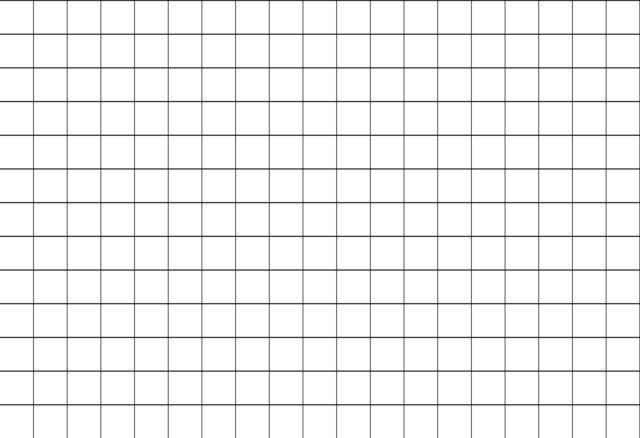
Reproduce this pattern procedurally as a Shadertoy shader.

```glsl
// Thin black ruled grid of near-square cells on white paper, 19 across and 13 down.

const vec2 CELLS = vec2(19.0, 13.0);
const float VERTICAL_WIDTH = 0.0188;   // line widths as a fraction of a cell
const float HORIZONTAL_WIDTH = 0.0302;
const float VERTICAL_INSET = 0.006;    // line centre, left of the cell's right side
const float HORIZONTAL_INSET = 0.0145; // line centre, below the cell's top side
const float FILTER_RADIUS = 1.0;       // tent filter radius in pixels
const vec3 PAPER = vec3(1.0);
const vec3 INK = vec3(0.0);

// Share of a unit tent filter that lies below u
float tentBelow(float u) {
    u = clamp(u, -1.0, 1.0);
    return 0.5 + u - 0.5 * u * abs(u);
}

// Signed distance to the nearest of the lines numbered first to last, one per unit
float nearestLine(float x, float first, float last) {
    return x - clamp(round(x), first, last);
}

// Tent-filtered ink of a line of the given width at a signed distance
float lineCoverage(float dist, float width, float radius) {
    float halfWidth = 0.5 * width;
    return tentBelow((dist + halfWidth) / radius) - tentBelow((dist - halfWidth) / radius);
}

void mainImage(out vec4 fragColor, in vec2 fragCoord) {
    // Cells counted from the top left corner
    vec2 uv = fragCoord / iResolution.xy;
    vec2 gridPos = vec2(uv.x, 1.0 - uv.y) * CELLS;
    vec2 radius = FILTER_RADIUS * CELLS / iResolution.xy;

    // Lines close each cell on the right and on the top
    float dx = nearestLine(gridPos.x + VERTICAL_INSET, 1.0, CELLS.x);
    float dy = nearestLine(gridPos.y - HORIZONTAL_INSET, 0.0, CELLS.y - 1.0);
    float vertical = lineCoverage(dx, VERTICAL_WIDTH, radius.x);
    float horizontal = lineCoverage(dy, HORIZONTAL_WIDTH, radius.y);

    // Overlay both sets of lines
    float ink = 1.0 - (1.0 - vertical) * (1.0 - horizontal);
    fragColor = vec4(mix(PAPER, INK, ink), 1.0);
}
```
